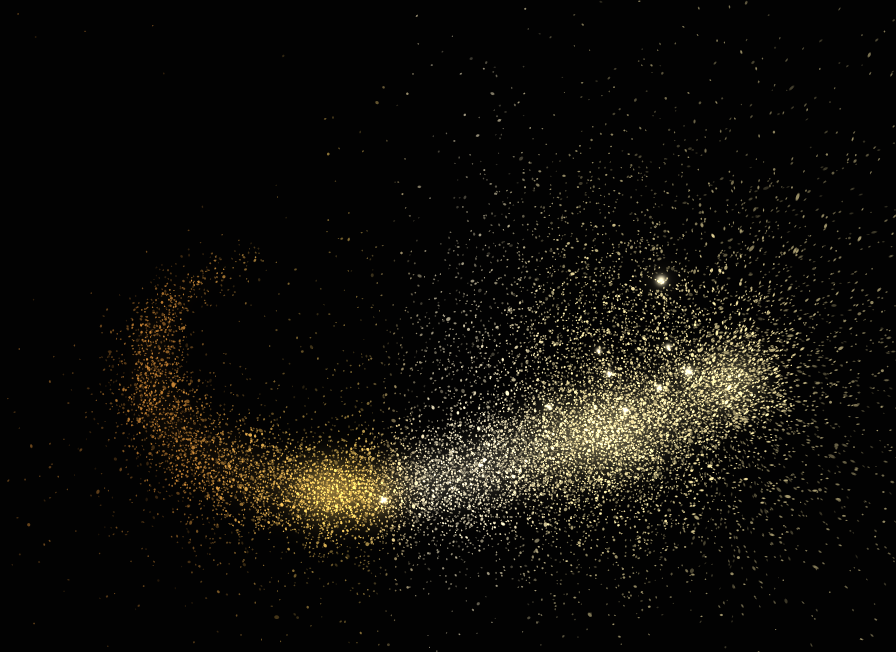
Give the GLSL for this background, as a Shadertoy shader.

```glsl
const int LAYERS = 8;
const float FINEST_CELL = 0.0062;
const float CELL_GROWTH = 1.13;
const float LAYER_DECAY = 0.80;
const float CORE_GAIN = 0.95;
const float DUST_GAIN = 1.45;
const float HAZE = 0.20;
const vec2 BURST_CENTER = vec2(0.94, 0.40);
const vec3 BACKGROUND = vec3(0.006);
const vec3 COPPER = vec3(0.70, 0.46, 0.18);
const vec3 GOLD = vec3(0.88, 0.72, 0.34);
const vec3 CREAM = vec3(1.0, 0.95, 0.80);
const vec3 PALE_GOLD = vec3(0.98, 0.91, 0.65);

// Swoosh spine: x, y, width, density
const int SPINE_COUNT = 11;
const vec4 SPINE[SPINE_COUNT] = vec4[](
    vec4(0.385, 0.605, 0.014, 0.16), vec4(0.275, 0.550, 0.022, 0.32),
    vec4(0.235, 0.480, 0.028, 0.52), vec4(0.235, 0.390, 0.036, 0.58),
    vec4(0.295, 0.310, 0.044, 0.55), vec4(0.400, 0.263, 0.044, 0.70),
    vec4(0.510, 0.245, 0.040, 0.92), vec4(0.700, 0.268, 0.044, 0.92),
    vec4(0.830, 0.310, 0.052, 0.95), vec4(0.950, 0.345, 0.058, 1.00),
    vec4(1.130, 0.418, 0.048, 0.65));

// Bright sparks: x, y, radius
const int SPARK_COUNT = 9;
const vec3 SPARKS[SPARK_COUNT] = vec3[](
    vec3(1.014, 0.570, 0.0095), vec3(1.056, 0.430, 0.0085),
    vec3(1.025, 0.468, 0.0055), vec3(0.934, 0.427, 0.0060),
    vec3(0.918, 0.462, 0.0050), vec3(1.011, 0.405, 0.0060),
    vec3(0.959, 0.371, 0.0055), vec3(0.842, 0.376, 0.0055),
    vec3(0.588, 0.233, 0.0060));

vec3 hash3(vec2 p) {
    vec3 q = fract(p.xyx * vec3(0.1031, 0.1030, 0.0973));
    q += dot(q, q.yxz + 33.33);
    return fract((q.xxy + q.yzz) * q.zyx);
}

float gradientNoise(vec2 p) {
    vec2 i = floor(p), f = p - i;
    vec2 u = f * f * f * (f * (f * 6.0 - 15.0) + 10.0);
    vec4 corners;
    for (int k = 0; k < 4; k++) {
        vec2 o = vec2(k & 1, k >> 1);
        corners[k] = dot(hash3(i + o + 57.0).xy * 2.0 - 1.0, f - o);
    }
    vec2 rows = mix(corners.xz, corners.yw, u.x);
    return mix(rows.x, rows.y, u.y);
}

float gaussian(vec2 p, vec2 center, vec2 size) {
    vec2 d = (p - center) / size;
    return exp(-0.5 * dot(d, d));
}

// x: dense core of the swoosh, y: loose dust around it
vec2 dustField(vec2 p) {
    float core = 0.0, halo = 0.0;
    for (int i = 0; i < SPINE_COUNT - 1; i++) {
        vec4 a = SPINE[i], ab = SPINE[i + 1] - a;
        float t = clamp(dot(p - a.xy, ab.xy) / dot(ab.xy, ab.xy), 0.0, 1.0);
        vec4 s = a + ab * t;
        float d = length(p - s.xy);
        core = max(core, s.w * exp(-0.5 * d * d / (s.z * s.z)));
        halo = max(halo, s.w * exp(-d / (s.z * 1.2)));
    }
    float cloud = 0.27 * gaussian(p, vec2(0.96, 0.43), vec2(0.185, 0.145));
    float spray = 0.035 * gaussian(p, vec2(1.02, 0.54), vec2(0.23, 0.24));
    float lower = 0.060 * gaussian(p, vec2(0.72, 0.20), vec2(0.34, 0.075));
    return vec2(core, 0.34 * halo + cloud + spray + lower);
}

vec3 dustTint(float x) {
    vec3 tint = mix(COPPER, GOLD, smoothstep(0.24, 0.52, x));
    tint = mix(tint, CREAM, smoothstep(0.54, 0.67, x));
    return mix(tint, PALE_GOLD, smoothstep(0.72, 0.90, x));
}

// One rotated grid of stretched specks
vec3 speckLayer(vec2 p, float cell, float chance, float id, float pixel) {
    float angle = 0.45 + id * 1.13;
    mat2 turn = mat2(cos(angle), sin(angle), -sin(angle), cos(angle));
    vec2 grid = turn * p / cell + 300.0;
    vec2 index = floor(grid);
    vec2 center = (index + 0.5 - 300.0) * cell * turn;
    vec3 place = hash3(index + id * 71.0);
    vec3 look = hash3(index + id * 37.0 + 411.0);

    vec2 field = dustField(center);
    float clump = 1.0 + 0.9 * gradientNoise(center * 38.0);
    float density = (field.x * CORE_GAIN + field.y * DUST_GAIN) * clump;
    if (place.z > density * chance) return vec3(0.0);

    vec2 outward = center - BURST_CENTER;
    float reach = smoothstep(0.10, 0.40, outward.x + 0.1);
    float stretch = 1.0 + look.x * mix(0.5, 1.4, reach);
    float radius = mix(0.13, 0.20, look.y * look.y);
    vec2 jitter = (place.xy - 0.5) * (1.0 - 2.0 * radius * stretch);
    vec2 offset = (fract(grid) - 0.5 - jitter) * cell * turn;

    float tilt = atan(outward.y, outward.x) + (look.z - 0.5) * mix(4.0, 1.0, reach);
    vec2 axis = vec2(cos(tilt), sin(tilt));
    vec2 local = vec2(dot(offset, axis) / stretch, dot(offset, vec2(-axis.y, axis.x)));
    float cover = clamp(0.5 + (radius * cell - length(local)) / pixel, 0.0, 1.0);
    float light = mix(0.30, 1.15, look.z) * mix(0.55, 1.0, smoothstep(0.02, 0.4, density));
    return dustTint(center.x) * cover * light;
}

void mainImage(out vec4 fragColor, in vec2 fragCoord) {
    vec2 p = fragCoord / iResolution.y;
    float pixel = 1.0 / iResolution.y;
    vec3 color = BACKGROUND;

    // Dust from fine to coarse
    float cell = FINEST_CELL, chance = 1.0;
    for (int i = 0; i < LAYERS; i++) {
        color = max(color, speckLayer(p, cell, chance, float(i), pixel));
        cell *= CELL_GROWTH;
        chance *= LAYER_DECAY;
    }

    // Haze and soft glows
    float core = dustField(p).x;
    color += dustTint(p.x) * core * core * HAZE;
    color += GOLD * 0.42 * gaussian(p, vec2(0.507, 0.247), vec2(0.034, 0.030));
    color += GOLD * 0.20 * gaussian(p, vec2(0.575, 0.232), vec2(0.024));
    color += PALE_GOLD * 0.22 * gaussian(p, vec2(0.925, 0.335), vec2(0.055, 0.038));
    color += PALE_GOLD * 0.22 * gaussian(p, vec2(1.120, 0.414), vec2(0.030));

    // Sparks with halos
    for (int i = 0; i < SPARK_COUNT; i++) {
        float d = length(p - SPARKS[i].xy) / SPARKS[i].z;
        color += CREAM * exp(-d * d * 1.8) + PALE_GOLD * 0.25 * exp(-d * 0.9);
    }
    fragColor = vec4(min(color, 1.0), 1.0);
}
```
